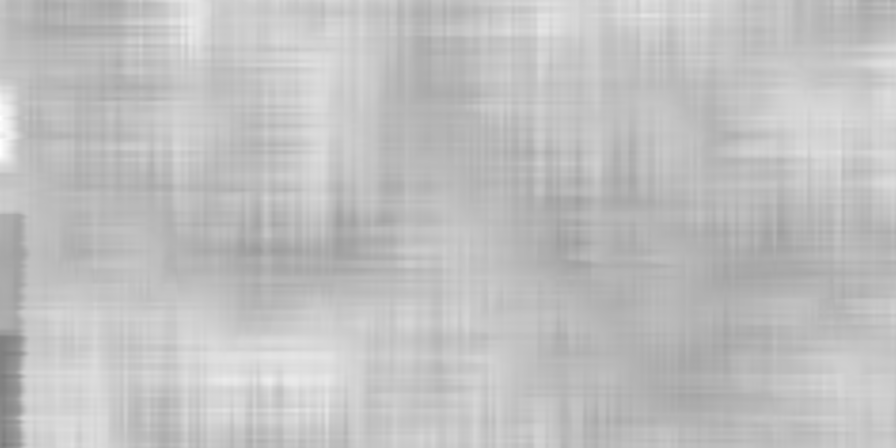
A WebGL 1 fragment shader for this texture:

```glsl
precision highp float;
// Pale grey woven cloth: soft cloudy patches under fine crossing threads.
uniform vec2 u_resolution;

#define BASE_GREY 0.765
#define PATCH_SCALE 3.6
#define PATCH_CONTRAST 0.235
#define THREAD_SCALE 118.0
#define THREAD_LENGTH 3.2
#define THREAD_CONTRAST 0.066
#define FRAY 0.085
#define SELVAGE_WIDTH 0.055

float hash(vec2 p) {
  vec3 q = fract(vec3(p.xyx) * 0.1031);
  q += dot(q, q.yzx + 33.33);
  return fract((q.x + q.y) * q.z);
}

// Value noise centred on zero
float noise(vec2 p) {
  vec2 cell = floor(p);
  vec2 f = fract(p);
  f = f * f * (3.0 - 2.0 * f);
  float low = mix(hash(cell), hash(cell + vec2(1.0, 0.0)), f.x);
  float high = mix(hash(cell + vec2(0.0, 1.0)), hash(cell + vec2(1.0, 1.0)), f.x);
  return mix(low, high, f.y) - 0.5;
}

// Streaks along the first axis, from coarse bands to single threads
float threads(vec2 p, float seed) {
  float sum = 0.0;
  float across = THREAD_SCALE;
  float along = THREAD_LENGTH;
  float weight = 0.5;
  for (int i = 0; i < 3; i++) {
    sum += weight * noise(vec2(p.x * along, p.y * across) + seed);
    across *= 0.47;
    along *= 0.85;
    weight *= 0.95;
    seed += 37.3;
  }
  return sum;
}

// Broad patches of light and dark in two sizes
float patches(vec2 p) {
  return 0.72 * noise(p * PATCH_SCALE + 11.4)
       + 0.36 * noise(p * PATCH_SCALE * 2.1 + 53.7)
       + 0.14 * noise(p * PATCH_SCALE * 5.0 + 91.2);
}

float band(float low, float high, float soft, float y) {
  return smoothstep(low - soft, low + soft, y)
       * (1.0 - smoothstep(high - soft, high + soft, y));
}

// Narrow left margin with dark and bright lengths
float selvage(vec2 p, float fray) {
  float y = p.y + 0.035 * fray;
  float x = p.x + 0.025 * fray;
  float solid = 1.0 - smoothstep(SELVAGE_WIDTH - 0.016, SELVAGE_WIDTH + 0.01, x);
  float fade = 1.0 - smoothstep(0.0, SELVAGE_WIDTH, x);
  float shade = -0.11 * solid * band(-0.2, 0.53, 0.012, y);
  shade -= (0.07 * solid + 0.12 * fade) * band(-0.2, 0.26, 0.02, y);
  return shade + 0.23 * fade * band(0.63, 0.79, 0.04, y);
}

void main() {
  vec2 p = gl_FragCoord.xy / u_resolution.y;

  float weft = threads(p, 7.1);
  float warp = threads(p.yx, 163.9);

  // Threads pull the patch borders into ragged rows and columns
  float grey = BASE_GREY + PATCH_CONTRAST * patches(p + FRAY * vec2(weft, warp));

  // Thread strength varies over the cloth
  float strength = 1.0 + 0.8 * noise(p * 4.0 + 201.0);
  grey += THREAD_CONTRAST * strength * (weft + warp);

  grey += selvage(p, weft);
  gl_FragColor = vec4(vec3(clamp(grey, 0.0, 1.0)), 1.0);
}
```
